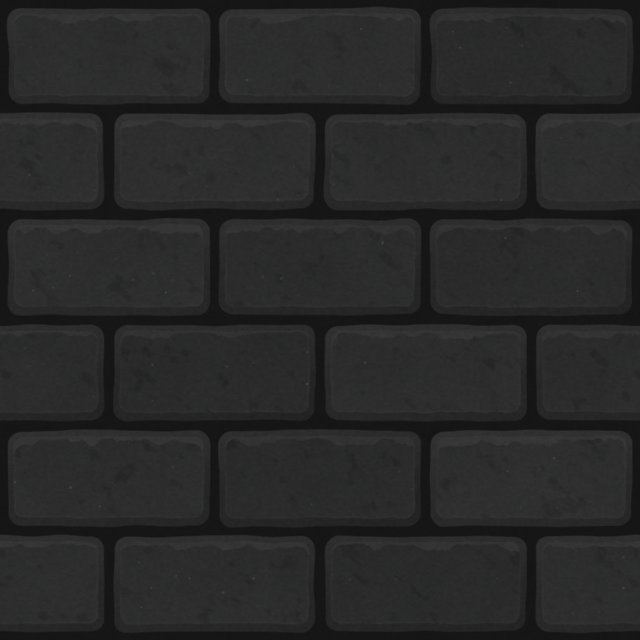
A Shadertoy shader for this texture:

```glsl
// Dark brick wall in running bond: three bricks across, six courses down.
// Each brick is a wobbly rounded box with a bevel, a worn face and a chipped
// light lip on top; noise adds tone, smudges, specks and fine grain.

// Layout, in canvas units
const vec2 PITCH = vec2(0.330, 0.165);
const vec2 BRICK_HALF = vec2(0.1575, 0.0748);
const vec2 FACE_HALF = vec2(0.1480, 0.0640);
const vec2 FACE_SHIFT = vec2(0.0, 0.0018);
const float BRICK_RADIUS = 0.021;
const float FACE_RADIUS = 0.015;
const float EDGE_WOBBLE = 0.0048;
const float FACE_WOBBLE = 0.0045;
const float LIP_MIN = 0.003;
const float LIP_CHIP = 0.012;

// Colours and strengths
const vec3 MORTAR = vec3(0.086);
const vec3 BEVEL_LOW = vec3(0.150);
const vec3 BEVEL_HIGH = vec3(0.180);
const vec3 FACE = vec3(0.172, 0.173, 0.173);
const vec3 LIP = vec3(0.203);
const float BRICK_VARIATION = 0.018;
const float CLOUDING = 0.018;
const float SMUDGE = 0.022;
const float SPECK = 0.11;
const float GRAIN = 0.022;

float hash(vec2 p) {
    vec3 q = fract(p.xyx * 0.1031);
    q += dot(q, q.yzx + 33.33);
    return fract((q.x + q.y) * q.z);
}

float noise(vec2 p) {
    vec2 i = floor(p), f = fract(p);
    f = f * f * (3.0 - 2.0 * f);
    return mix(mix(hash(i), hash(i + vec2(1, 0)), f.x),
               mix(hash(i + vec2(0, 1)), hash(i + vec2(1, 1)), f.x), f.y);
}

float fbm(vec2 p) {
    float sum = 0.0, amp = 0.5;
    for (int k = 0; k < 4; k++) {
        sum += amp * noise(p);
        p = p * 2.03 + 17.3;
        amp *= 0.5;
    }
    return sum / 0.9375;
}

float roundBox(vec2 p, vec2 halfSize, float radius) {
    vec2 q = abs(p) - halfSize + radius;
    return length(max(q, 0.0)) + min(max(q.x, q.y), 0.0) - radius;
}

// Smooth coverage of the inside of a distance field
float cover(float d, float pixel) {
    return clamp(0.5 - d / pixel, 0.0, 1.0);
}

// Sparse pale dots, one candidate per scatter cell
float specks(vec2 p, float pixel) {
    vec2 g = p * 38.0, id = floor(g);
    vec2 spot = 0.2 + 0.6 * vec2(hash(id + 3.1), hash(id + 8.7));
    float size = mix(0.0007, 0.0018, hash(id + 5.5));
    float d = length(fract(g) - spot) / 38.0 - size;
    return step(0.88, hash(id)) * hash(id + 1.9) * cover(d, pixel + 0.0012);
}

void mainImage(out vec4 fragColor, in vec2 fragCoord) {
    vec2 uv = fragCoord / iResolution.xy;
    float pixel = 1.0 / min(iResolution.x, iResolution.y);

    // Courses count from the top; every second one moves half a brick
    vec2 grid = vec2(uv.x - 0.5, 0.5 - uv.y) / PITCH + vec2(1.5, 3.0);
    float course = floor(grid.y);
    grid.x += 0.5 * mod(course, 2.0);
    vec2 id = vec2(mod(floor(grid.x), 3.0), course);
    vec2 p = (fract(grid) - 0.5) * PITCH * vec2(1, -1);
    float tone = hash(id + 11.0) - 0.5;
    vec2 local = p + 3.0 * id + 20.0;

    // Uneven outlines
    vec2 sway = vec2(noise(local * 22.0), noise(local * 22.0 + 51.0)) - 0.5;
    vec2 ripple = vec2(fbm(local * 45.0 + 9.0), fbm(local * 45.0 + 77.0)) - 0.5;
    float brickD = roundBox(p + sway * EDGE_WOBBLE, BRICK_HALF, BRICK_RADIUS);
    vec2 faceP = p - FACE_SHIFT + ripple * FACE_WOBBLE + sway * 0.002;
    float faceD = roundBox(faceP, FACE_HALF, FACE_RADIUS);

    // Chipped lower edge of the lip
    float chip = smoothstep(0.25, 0.9, fbm(vec2(local.x * 38.0, id.y * 7.0 + id.x)));
    float lipDepth = LIP_MIN + LIP_CHIP * chip;
    float coreD = roundBox(faceP + vec2(0.0, lipDepth), FACE_HALF, FACE_RADIUS);

    // Bevel, lip and face
    float height = smoothstep(-0.4, 1.0, p.y / BRICK_HALF.y);
    vec3 bevel = mix(BEVEL_LOW, BEVEL_HIGH, height) - 0.03 * p.x;
    vec3 face = FACE + CLOUDING * (fbm(local * 14.0) - 0.5) - 0.05 * p.y;
    face += 0.010 * smoothstep(0.004, 0.0, abs(faceD + 0.001));
    vec2 slant = mat2(0.8, 0.6, -0.6, 0.8) * local;
    face -= SMUDGE * smoothstep(0.62, 0.82, fbm(slant * vec2(38.0, 55.0)));
    face += SPECK * specks(local, pixel);
    vec3 lip = LIP + 0.02 * (fbm(local * 60.0) - 0.5);
    face = mix(lip, face, cover(coreD, pixel + 0.0008));
    vec3 brick = mix(bevel, face, cover(faceD, pixel + 0.0006));
    brick += BRICK_VARIATION * tone;

    // Mortar behind, grain over everything
    vec3 mortar = MORTAR + 0.008 * (fbm(uv * 40.0) - 0.5);
    float inside = cover(brickD, pixel + 0.0008);
    vec3 color = mix(mortar, brick, inside);
    float grain = noise(uv * 400.0) + noise(uv * vec2(190.0, 260.0)) - 1.0;
    color += GRAIN * grain * mix(0.25, 0.6, inside);
    fragColor = vec4(color, 1.0);
}
```
